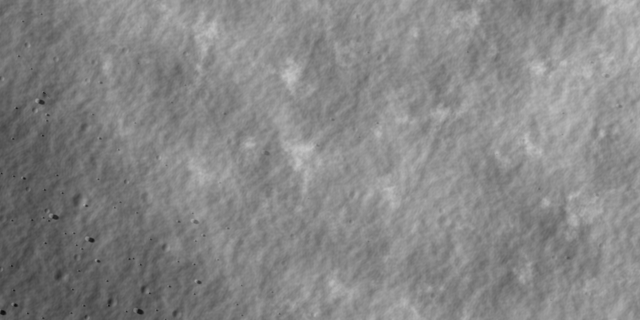
Reproduce this texture procedurally as a Shadertoy shader.

```glsl
// Grey cratered highland sloping into a darker plain at the lower left.
// Gradient noise gives falling broad folds, pale patches and fine side-lit relief;
// jittered grids scatter small craters and shadowed boulders.

#define PLAIN_TONE     0.345
#define HIGHLAND_TONE  0.553
#define FOLD_CONTRAST  0.125
#define PATCH_GAIN     0.155
#define RELIEF_GAIN    0.088
#define GRAIN_SCALE    17.0
#define GRAIN_STRETCH  1.45
#define GRAIN_WARP     0.010
#define CRATER_CELL    0.110
#define BOULDER_CELL   0.045

const vec2 GRAIN_DIR = vec2(0.53, 0.848);
const vec2 FOLD_DIR = vec2(0.50, -0.866);
const vec2 LIGHT_DIR = vec2(-0.94, 0.34);

// Integer hash: two random values in 0..1 per cell and seed
vec2 hash2(vec2 cell, int seed) {
    uvec2 v = uvec2(ivec2(cell) + ivec2(seed * 57, seed * 131));
    v = v * 1664525u + 1013904223u;
    v.x += v.y * 1664525u;
    v.y += v.x * 1664525u;
    v ^= v >> 16u;
    v.x += v.y * 1664525u;
    v.y += v.x * 1664525u;
    v ^= v >> 16u;
    return vec2(v >> 8u) / 16777216.0;
}

float cornerSlope(vec2 cell, vec2 offset) {
    float angle = 6.28318 * hash2(cell, 1).x;
    return dot(vec2(cos(angle), sin(angle)), offset);
}

float gradientNoise(vec2 p) {
    vec2 i = floor(p), f = p - i;
    vec2 u = f * f * f * (f * (f * 6.0 - 15.0) + 10.0);
    vec2 e = vec2(1.0, 0.0);
    return mix(mix(cornerSlope(i, f), cornerSlope(i + e.xy, f - e.xy), u.x),
               mix(cornerSlope(i + e.yx, f - e.yx), cornerSlope(i + e.xx, f - e.xx), u.x), u.y);
}

// Octaves are turned a little so that the lattice does not show
float fbm(vec2 p, int octaves, float gain) {
    float sum = 0.0, amp = 1.0;
    for (int i = 0; i < octaves; i++) {
        sum += amp * gradientNoise(p);
        p = mat2(1.97, 0.45, -0.45, 1.97) * p + vec2(17.3, 9.1);
        amp *= gain;
    }
    return sum;
}

// Coordinates across and along a direction, compressed lengthwise
vec2 alongSpace(vec2 p, vec2 dir, float stretch) {
    return vec2(dot(p, vec2(dir.y, -dir.x)), dot(p, dir) / stretch);
}

// Side-lit bowls: shaded wall towards the light, bright wall opposite
float craters(vec2 p, float density) {
    vec2 home = floor(p / CRATER_CELL);
    float shade = 0.0;
    for (int k = 0; k < 9; k++) {
        vec2 cell = home + vec2(k % 3 - 1, k / 3 - 1);
        vec2 pick = hash2(cell, 3);
        float radius = mix(0.009, 0.030, pick.y * pick.y * pick.y);
        vec2 d = (p - (cell + hash2(cell, 2)) * CRATER_CELL) / radius;
        float lit = dot(d, LIGHT_DIR);
        float bowl = 1.0 - smoothstep(0.35, 1.15, length(d));
        shade -= step(pick.x, density) * bowl * (0.29 * lit + 0.02);
    }
    return shade;
}

// Tiny bright rocks, each with a dark shadow away from the light
float boulders(vec2 p, float density, float pixel) {
    vec2 home = floor(p / BOULDER_CELL);
    float shade = 0.0;
    for (int k = 0; k < 9; k++) {
        vec2 cell = home + vec2(k % 3 - 1, k / 3 - 1);
        vec2 pick = hash2(cell, 5);
        float radius = mix(0.0018, 0.0075, pow(pick.y, 7.0));
        vec2 d = p - (cell + hash2(cell, 4)) * BOULDER_CELL;
        vec2 s = d + LIGHT_DIR * radius * 1.1;
        s = vec2(dot(s, LIGHT_DIR) * 0.65, dot(s, vec2(-LIGHT_DIR.y, LIGHT_DIR.x)));
        float rock = 1.0 - smoothstep(-pixel, pixel, length(d - LIGHT_DIR * radius * 0.8) - radius);
        float shadow = 1.0 - smoothstep(-pixel, pixel, length(s) - radius);
        shade += step(pick.x, density) * (0.18 * rock - 0.27 * shadow);
    }
    return shade;
}

void mainImage(out vec4 fragColor, in vec2 fragCoord) {
    vec2 p = fragCoord / iResolution.y;
    float pixel = 1.0 / iResolution.y;

    // Plain to highland ramp, with a glow at the upper right
    float climb = dot(p - vec2(0.55, 0.29), vec2(0.82, 0.57)) + 0.08 * fbm(p * 4.0, 3, 0.55);
    float highland = smoothstep(-0.46, 0.34, climb);
    vec2 glow = p - vec2(2.03, 0.82);
    float tone = mix(PLAIN_TONE, HIGHLAND_TONE, highland) + 0.10 * exp(-dot(glow, glow) * 14.0);

    // Falling folds and broken pale patches on the highland
    vec2 fold = alongSpace(p, FOLD_DIR, 1.6) * 4.6 + 4.7;
    tone += FOLD_CONTRAST * fbm(fold, 4, 0.55) * mix(0.35, 1.0, highland);
    float pale = fbm(p * 7.0 + 31.0, 5, 0.62);
    tone += PATCH_GAIN * smoothstep(0.15, 0.95, pale) * highland;

    // Fine surface grain, gently bent and lit from the side
    vec2 bend = vec2(gradientNoise(p * 7.0), gradientNoise(p * 7.0 + 50.0)) * GRAIN_WARP;
    vec2 q = alongSpace(p + bend, GRAIN_DIR, GRAIN_STRETCH) * GRAIN_SCALE;
    vec2 e = alongSpace(LIGHT_DIR, GRAIN_DIR, GRAIN_STRETCH) * 0.13;
    tone += RELIEF_GAIN * (fbm(q - e, 4, 0.7) - fbm(q + e, 4, 0.7));

    // Craters and rocks, densest on the plain
    float plain = 1.0 - smoothstep(-0.25, 0.3, climb);
    tone += craters(p, mix(0.25, 0.5, plain)) * mix(0.5, 1.0, plain);
    tone += boulders(p, mix(0.02, 0.35, plain), pixel) * mix(0.4, 1.0, plain);

    fragColor = vec4(vec3(clamp(tone, 0.0, 1.0)), 1.0);
}
```
